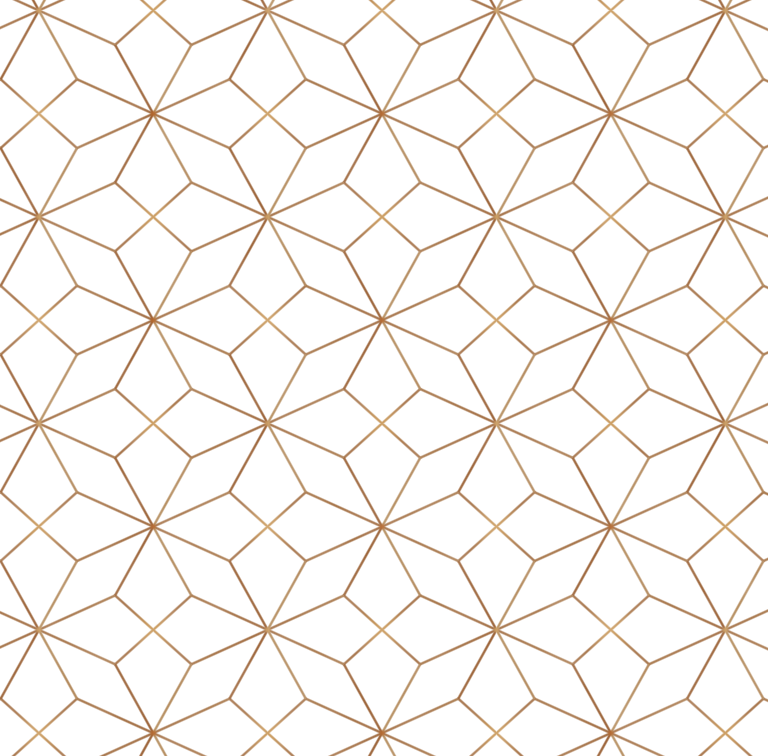
This pattern is drawn by a Shadertoy shader. Its source:

```glsl
// Copper-gold lattice of eight-spoked stars joined by small crosses on white.

const vec2 HALF_REPEAT = vec2(0.15133, 0.13655);  // half a repeat, in canvas heights
const vec2 ORIGIN = vec2(0.2027, 0.0303);         // centre of one copper star
const float HALF_WIDTH = 0.0016;
const float DOT_RADIUS = 0.0034;

const vec3 PAPER = vec3(1.0);
const vec3 COPPER = vec3(0.63, 0.42, 0.26);
const vec3 BRONZE = vec3(0.68, 0.50, 0.35);
const vec3 TAN = vec3(0.74, 0.60, 0.43);
const vec3 GOLD = vec3(0.81, 0.64, 0.42);
const vec3 RUST = vec3(0.72, 0.43, 0.21);

float hash(vec2 p) {
    return fract(sin(dot(p, vec2(127.1, 311.7))) * 43758.55);
}

float valueNoise(vec2 p) {
    vec2 i = floor(p);
    vec2 f = p - i;
    f = f * f * (3.0 - 2.0 * f);
    return mix(mix(hash(i), hash(i + vec2(1, 0)), f.x),
               mix(hash(i + vec2(0, 1)), hash(i + vec2(1, 1)), f.x), f.y);
}

// Distance to segment ab, and the position along it from 0 to 1.
vec2 segment(vec2 p, vec2 a, vec2 b) {
    vec2 ab = b - a;
    float t = clamp(dot(p - a, ab) / dot(ab, ab), 0.0, 1.0);
    return vec2(length(p - a - ab * t), t);
}

float coverage(float dist, float radius, float softness) {
    return 1.0 - smoothstep(radius - softness, radius + softness, dist);
}

// Nearest star of the staggered lattice, in half-repeat units.
vec2 nearestStar(vec2 p) {
    vec2 k = floor(0.5 * vec2(p.x + p.y, p.x - p.y) + 0.5);
    return vec2(k.x + k.y, k.x - k.y);
}

void mainImage(out vec4 fragColor, in vec2 fragCoord) {
    vec2 uv = fragCoord / iResolution.y;
    float softness = 0.95 / iResolution.y;

    // Fold the plane onto one quadrant of the nearest star
    vec2 lattice = (uv - ORIGIN) / HALF_REPEAT;
    vec2 star = nearestStar(lattice);
    vec2 local = lattice - star;
    vec2 q = abs(local) * HALF_REPEAT;
    bool onRight = local.x > 0.0;
    bool isCopperStar = mod(star.x, 2.0) < 0.5;

    // Two spokes per quadrant, and the cross arms that end at their tips
    vec2 shallowTip = HALF_REPEAT * vec2(2.0, 1.0) / 3.0;
    vec2 steepTip = HALF_REPEAT * vec2(1.0, 2.0) / 3.0;
    vec2 shallow = segment(q, vec2(0.0), shallowTip);
    vec2 steep = segment(q, vec2(0.0), steepTip);
    vec2 sideArm = segment(q, vec2(HALF_REPEAT.x, 0.0), shallowTip);
    vec2 endArm = segment(q, vec2(0.0, HALF_REPEAT.y), steepTip);
    vec2 arm = sideArm.x < endArm.x ? sideArm : endArm;

    // Metallic shading: copper on the left spokes, paler on the right
    vec3 armInk = mix(GOLD, BRONZE, smoothstep(0.0, 0.7, arm.y));
    vec3 steepInk = mix(onRight ? TAN : COPPER, BRONZE, 0.35 * steep.y);
    vec3 shallowInk = mix(onRight ? BRONZE : mix(COPPER, BRONZE, 0.6), TAN, 0.35 * shallow.y);

    vec3 color = PAPER;
    color = mix(color, armInk, coverage(arm.x, HALF_WIDTH, softness));
    color = mix(color, shallowInk, coverage(shallow.x, HALF_WIDTH, softness));
    color = mix(color, steepInk, coverage(steep.x, HALF_WIDTH, softness));

    // Soft bead where the spokes meet
    vec3 beadInk = isCopperStar ? RUST : GOLD;
    color = mix(color, beadInk, 0.9 * coverage(length(q), DOT_RADIUS, 2.0 * softness));

    // Faint uneven foil, leaving the paper clean
    float foil = 0.12 * (valueNoise(uv * 45.0) - 0.5);
    color += foil * (PAPER - color);

    fragColor = vec4(color, 1.0);
}
```
